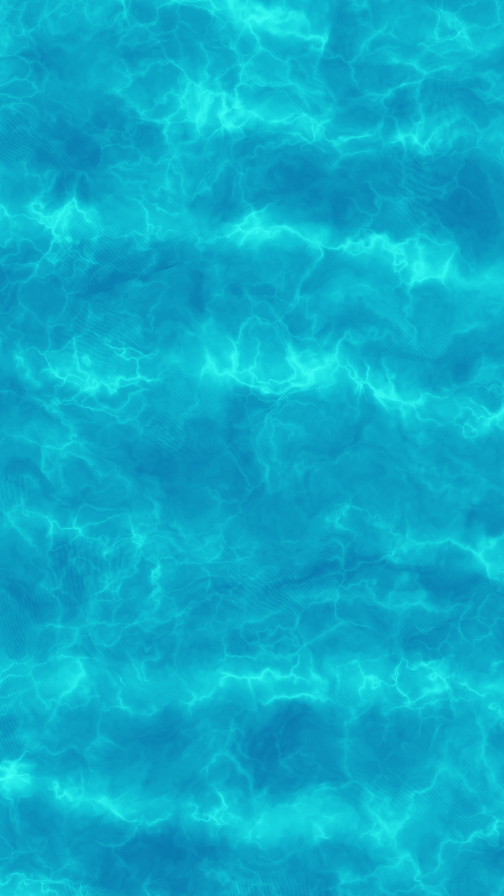
A WebGL 2 fragment shader for this texture:

```glsl
#version 300 es
precision highp float;
// Sunlit turquoise water: mottled patches, slanted bands of light, a broken
// web of caustic lines from warped cellular noise and fine ripples.
// All layers add up to one brightness, which a colour ramp turns into cyan.

uniform vec2 u_resolution;
out vec4 fragColor;

vec2 hash2(vec2 p) {
    vec3 h = fract(p.xyx * vec3(0.1031, 0.1030, 0.0973));
    h += dot(h, h.yzx + 33.33);
    return fract((h.xx + h.yz) * h.zy);
}

float valueNoise(vec2 p) {
    vec2 cell = floor(p), f = fract(p);
    f = f * f * (3.0 - 2.0 * f);
    float bottom = mix(hash2(cell).x, hash2(cell + vec2(1, 0)).x, f.x);
    float top = mix(hash2(cell + vec2(0, 1)).x, hash2(cell + vec2(1, 1)).x, f.x);
    return mix(bottom, top, f.y);
}

// Layered noise, each octave turned to hide the grid
float fbm(vec2 p) {
    float sum = 0.0, amp = 0.45;
    for (int i = 0; i < 5; i++) {
        sum += amp * valueNoise(p);
        p = mat2(1.6, 1.2, -1.2, 1.6) * p + 7.3;
        amp *= 0.57;
    }
    return sum / 0.984;
}

// Gap between the two nearest cell points: zero on the cell borders
float cellBorder(vec2 p) {
    vec2 cell = floor(p), f = fract(p);
    float nearest = 8.0, second = 8.0;
    for (int y = -1; y <= 1; y++) {
        for (int x = -1; x <= 1; x++) {
            vec2 o = vec2(x, y);
            float d = length(o + hash2(cell + o) - f);
            second = min(second, max(nearest, d));
            nearest = min(nearest, d);
        }
    }
    return second - nearest;
}

// Bright core within a wide faint glow
float caustic(vec2 p) {
    float d = cellBorder(p);
    return 0.55 * exp(-d * 16.0) + 0.45 * exp(-d * 5.0);
}

void main() {
    vec2 p = gl_FragCoord.xy / u_resolution.x + 3.0;
    vec2 warp = vec2(fbm(p * 6.0), fbm(p * 6.0 + 41.7)) - 0.5;
    vec2 fineWarp = vec2(fbm(p * 19.0 + 13.0), fbm(p * 19.0 + 87.0)) - 0.5;
    vec2 q = p + 0.17 * warp + 0.04 * fineWarp;

    // Cloudy patches with torn edges, and small mottling
    float cloud = 0.55 * fbm(q * vec2(4.5, 6.0)) + 0.45 * fbm(q * vec2(10.0, 12.0) + 31.0);
    float mottle = fbm(p * vec2(22.0, 26.0) + 9.0 * warp) - 0.5;

    // Bands of light, falling to the right and fading along their length
    float slope = p.y + 0.1 * p.x + 0.1 * warp.y + 0.025 * sin(p.x * 5.0 + p.y * 3.0);
    float band = pow(0.5 + 0.5 * sin(slope * 23.5 + 0.8 * sin(p.y * 4.1)), 3.5);
    band *= 0.25 + 0.75 * smoothstep(0.2, 0.75, valueNoise(q * vec2(4.0, 6.0) + 9.0));

    // Three sizes of caustic web, broken up along their lines
    float largeMask = smoothstep(0.38, 0.68, fbm(p * 7.0 + 23.0));
    float smallMask = smoothstep(0.38, 0.68, fbm(p * 8.0 + 61.0));
    float tinyMask = smoothstep(0.42, 0.7, fbm(p * 7.0 + 95.0));
    float web = 1.1 * caustic(q * vec2(5.5, 6.5)) * largeMask
              + caustic((q + 0.08 * warp.yx) * vec2(9.5, 11.5) + 5.0) * smallMask
              + 0.8 * caustic((q - 0.06 * warp.yx) * vec2(16.0, 19.0) + 17.0) * tinyMask;

    // Fine surface ripples in scattered spots
    float tilt = p.y + 0.4 * p.x * sin(p.x * 3.0 + p.y * 2.0);
    float ripple = sin(tilt * 260.0 + 35.0 * warp.x + 12.0 * fineWarp.y)
                 * smoothstep(0.55, 0.85, valueNoise(p * vec2(6.0, 10.0) + 77.0));

    float light = 0.603 + 0.43 * (cloud - 0.5) + 0.13 * mottle + 0.17 * band
                + web * (0.12 + 0.17 * band) + 0.018 * ripple;

    // Soft limits, then the ramp from deep blue to pale cyan
    float x = (light - 0.55) / 0.32;
    x = x < 0.0 ? x / (1.0 - 1.5 * x) : x;
    x = x > 0.95 ? 0.95 + (x - 0.95) / (1.0 + 1.5 * (x - 0.95)) : x;
    float pale = max(x, 0.0);
    vec3 color = vec3(0.04 + 0.025 * x + 0.05 * pale * pale * pale * pale,
                      0.55 + 0.32 * x,
                      0.72 + 0.17 * x);
    fragColor = vec4(color, 1.0);
}
```
